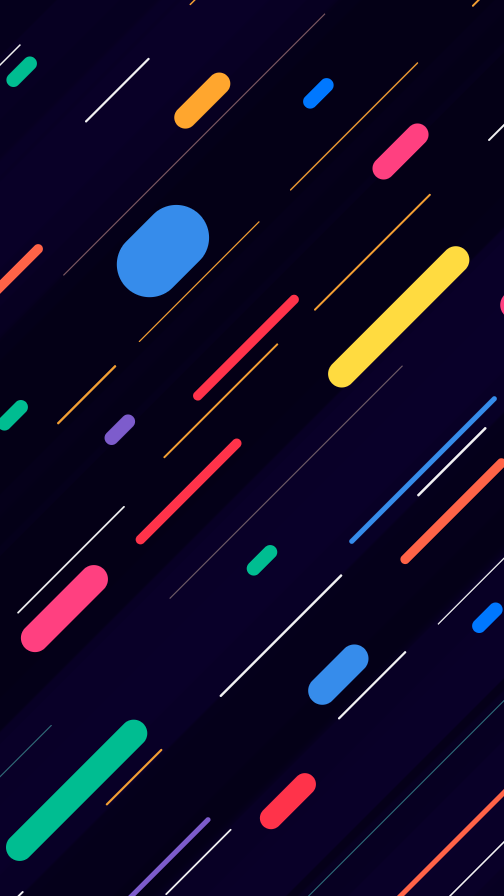
A WebGL 1 fragment shader for this background:

```glsl
precision highp float;
// Diagonal rounded bars and fine streaks scattered over a dark indigo banded ground.
uniform vec2 u_resolution;

const float LANE = 0.2;   // lane pitch, in canvas widths

float hash(vec2 p) {
  return fract(sin(dot(p, vec2(12.99, 78.23))) * 43758.5);
}

float capsule(vec2 p, float len, float radius) {
  return length(vec2(max(abs(p.x) - 0.5 * len, 0.0), p.y)) - radius;
}

float coverage(float dist) {
  return clamp(0.5 - dist * u_resolution.x, 0.0, 1.0);
}

// Middle of the visible stretch of a lane, plus a random shift.
float laneMiddle(float v, float seed) {
  return clamp(v, -0.275, 0.275) + 0.18 * (hash(vec2(seed, 4.7)) - 0.5);
}

// Colour of a bar; size receives its length and radius.
vec3 barStyle(float kind, out vec2 size) {
  vec3 blue = vec3(0.21, 0.55, 0.92), green = vec3(0.0, 0.74, 0.57);
  vec3 pink = vec3(1.0, 0.25, 0.5), red = vec3(1.0, 0.2, 0.29);
  vec3 coral = vec3(1.0, 0.39, 0.28), purple = vec3(0.49, 0.36, 0.8);
  float pick = mod(kind, 3.0);

  if (kind < 0.5) { size = vec2(0.075, 0.065); return blue; }
  if (kind < 2.5) {                                  // long
    size = vec2(0.32, 0.027);
    return kind < 1.5 ? vec3(1.0, 0.86, 0.25) : green;
  }
  if (kind < 5.5) {                                  // short
    size = vec2(0.095, 0.022);
    return pick < 0.5 ? red : pick < 1.5 ? vec3(1.0, 0.65, 0.18) : pink;
  }
  if (kind < 7.5) {                                  // plump
    size = vec2(kind < 6.5 ? 0.165 : 0.09, 0.028);
    return kind < 6.5 ? pink : blue;
  }
  if (kind < 14.5) {                                 // small
    size = vec2(0.046, 0.014);
    return pick < 0.5 ? vec3(0.0, 0.47, 1.0) : pick < 1.5 ? purple : green;
  }
  if (kind < 19.5) {                                 // slim
    size = vec2(0.27, 0.0095);
    return mod(kind, 2.0) < 0.5 ? coral : red;
  }
  size = vec2(0.4, 0.005);                           // strips
  return pick < 0.5 ? purple : pick < 1.5 ? coral : blue;
}

// Faint parallel bands of uneven width.
vec3 ground(float v) {
  float glow = 0.0;
  for (int i = 0; i < 3; i++) {
    float layer = float(i);
    float x = v * (4.0 + 3.7 * layer) + 0.37 * layer;
    float id = floor(x);
    float edge = smoothstep(0.0, 0.06, fract(x));
    glow += mix(hash(vec2(id - 1.0, layer)), hash(vec2(id, layer)), edge) / 3.0;
  }
  return mix(vec3(0.014, 0.0, 0.085), vec3(0.036, 0.0, 0.16),
             smoothstep(0.25, 0.75, glow));
}

// Bars sit in cells along each lane; the kinds cycle from cell to cell.
vec3 addBars(vec3 color, vec2 p) {
  float lane = floor(p.y / LANE + 0.5);
  float v = lane * LANE;
  float cellLength = 0.49;
  float u = p.x - laneMiddle(v, lane);
  float cell = floor(u / cellLength + 0.5);
  float kind = floor(mod(9.0 * (3.0 * lane + cell) + 15.0, 23.0) + 0.5);
  vec2 size;
  vec3 tint = barStyle(kind, size);
  vec2 slack = vec2(0.8 * (cellLength - size.x - 2.0 * size.y), 2.0 * (0.085 - size.y));
  vec2 jitter = vec2(hash(vec2(cell, lane)), hash(vec2(lane + 9.0, cell))) - 0.5;
  vec2 local = vec2(u - cell * cellLength, p.y - v) - jitter * slack;
  return mix(color, tint, coverage(capsule(local, size.x, size.y)));
}

// Streaks run between the bar lanes; every third lane holds long dim ones.
vec3 addStreaks(vec3 color, vec2 p) {
  float lane = floor(p.y / LANE);
  float v = (lane + 0.5) * LANE;
  bool dim = mod(lane, 3.0) > 1.5;
  float cellLength = dim ? 1.0 : 0.42;
  float u = p.x - laneMiddle(v, lane + 31.0);
  float cell = floor(u / cellLength + 0.5);
  float a = hash(vec2(cell + 17.0, lane));
  float b = hash(vec2(lane, cell + 23.0));
  float c = hash(vec2(cell - 5.0, lane + 41.0));

  float len = dim ? 0.6 + 0.15 * a : 0.13 + 0.24 * a;
  float radius = dim ? 0.0011 : mix(0.0011, 0.0026, b);
  vec3 tint = c < 0.6 ? vec3(0.95) : vec3(0.95, 0.62, 0.2);
  if (dim) tint = mix(vec3(0.1, 0.47, 0.52), vec3(0.62, 0.33, 0.36), c);

  vec2 shift = vec2((b - 0.5) * 0.8 * (cellLength - len), 0.024 * (c - 0.5));
  vec2 local = vec2(u - cell * cellLength, p.y - v) - shift;
  return mix(color, tint, coverage(capsule(local, len, radius)));
}

void main() {
  vec2 p = (gl_FragCoord.xy - 0.5 * u_resolution) / u_resolution.x;
  vec2 diagonal = vec2(p.x + p.y, p.y - p.x) * 0.7071;
  vec3 color = ground(diagonal.y);
  color = addStreaks(color, diagonal);
  color = addBars(color, diagonal);
  gl_FragColor = vec4(color, 1.0);
}
```
